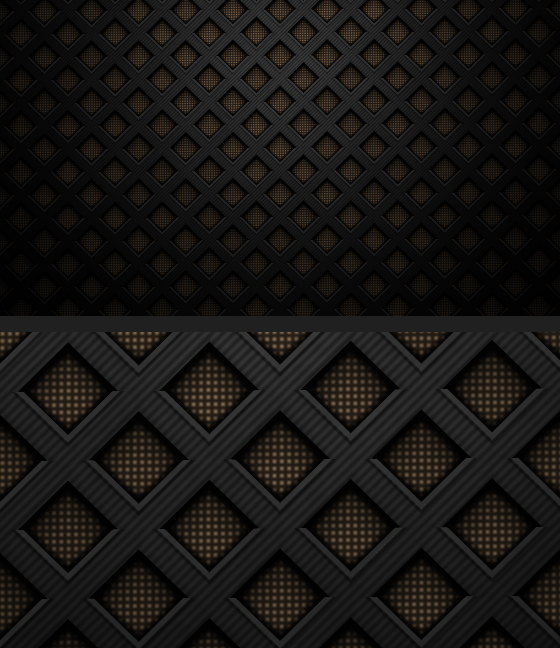
Top: the whole. Bottom: its middle third, enlarged.
Reproduce this pattern procedurally as a WebGL 1 fragment shader.

```glsl
precision highp float;
// Dark diagonal lattice of ribbed bars over a brown woven mesh, lit from the top.
// The plane is turned into diamond cells; each cell layers mesh, shadowed opening,
// bevelled lower edges and bar face by distance from the cell centre.
uniform vec2 u_resolution;

const vec2 CELL = vec2(0.1491, 0.1458);   // repeat size in canvas heights
const vec2 FIRST_HOLE = vec2(0.0, 0.324); // centre of one opening
const float TILT = 0.0062;
const float TAU = 6.2831853;

vec2 hashGradient(vec2 p) {
  float angle = TAU * fract(sin(dot(p, vec2(127.1, 311.7))) * 43758.5);
  return vec2(cos(angle), sin(angle));
}

float gradientNoise(vec2 p) {
  vec2 i = floor(p);
  vec2 f = fract(p);
  vec2 w = f * f * f * (f * (f * 6.0 - 15.0) + 10.0);
  float a = dot(hashGradient(i), f);
  float b = dot(hashGradient(i + vec2(1.0, 0.0)), f - vec2(1.0, 0.0));
  float c = dot(hashGradient(i + vec2(0.0, 1.0)), f - vec2(0.0, 1.0));
  float d = dot(hashGradient(i + vec2(1.0, 1.0)), f - vec2(1.0, 1.0));
  return mix(mix(a, b, w.x), mix(c, d, w.x), w.y);
}

// 1 inside the edge, 0 outside
float inside(float dist, float edge, float blur) {
  return 1.0 - smoothstep(edge - blur, edge + blur, dist);
}

// Sine ridges that fade out when too fine for the pixel grid
float ridges(float x, float pitch, float pixel) {
  float visible = 1.0 - smoothstep(0.35, 0.7, pixel / pitch);
  return 0.5 + 0.5 * visible * sin(TAU * x / pitch);
}

// Wide spotlight around the upper centre
float spotlight(vec2 p) {
  vec2 d = (p - vec2(0.0, 0.34)) / vec2(0.58, 0.60);
  return exp(-dot(d, d));
}

vec3 meshColor(vec2 q, float dist, float pixel) {
  float threads = ridges(q.x, 0.052, pixel) * ridges(q.y, 0.052, pixel);
  vec3 brown = vec3(0.315, 0.252, 0.185) * (0.45 + 1.25 * threads);
  return brown * inside(dist, 0.262, 0.05);
}

vec3 barColor(vec2 diagonal, float dist, float pixel) {
  float rib = ridges(diagonal.y, 0.078, pixel * 1.41);
  float crown = smoothstep(0.33, 0.45, dist);
  return vec3(0.222, 0.223, 0.225) * (0.62 + 0.38 * rib) * (0.85 + 0.15 * crown);
}

void main() {
  vec2 p = (gl_FragCoord.xy - 0.5 * u_resolution) / u_resolution.y;
  float pixel = 1.0 / (u_resolution.y * CELL.y);
  float blur = 0.8 * pixel;

  // Diagonal axes: openings sit at whole numbers
  vec2 q = (p - FIRST_HOLE - vec2(0.0, TILT * p.x)) / CELL;
  vec2 diagonal = vec2(q.x + q.y, q.x - q.y);
  vec2 id = floor(diagonal + 0.5);
  vec2 local = diagonal - id;
  float dist = max(abs(local.x), abs(local.y));

  // Lower sides face the light; upper sides only cast shadow
  float lowerDist = max(-local.x, local.y);
  float upperDist = max(local.x, -local.y);
  float lower = smoothstep(-blur, blur, lowerDist - upperDist);

  float light = spotlight(p);
  float softLight = sqrt(light);
  float wear = 1.0 + 0.12 * gradientNoise(p * 9.0) + 0.08 * gradientNoise(p * 70.0);
  float holeTone = 1.0 + 0.25 * gradientNoise(id * 0.37 + 5.3);

  // Mesh sinks under the shadow of the upper bars
  float roundedDist = mix(dist, length(local) * 0.85, 0.25);
  float shade = 1.0 - 0.4 * smoothstep(0.0, 0.26, upperDist);
  vec3 mesh = meshColor(q, roundedDist, pixel) * shade * holeTone * softLight;
  vec3 color = vec3(0.008) * light + mesh;

  // Bar face, with a larger opening towards the top
  float openingEdge = mix(0.355, 0.315, lower);
  vec3 bar = barColor(diagonal, dist, pixel) * light * wear;
  color = mix(bar, color, inside(dist, openingEdge, blur));

  // Lit bevel along both lower sides, with a dark groove outside it
  float bevel = lower * inside(abs(dist - 0.342), 0.026, blur);
  float groove = lower * inside(abs(dist - 0.388), 0.014, blur);
  color *= 1.0 - 0.35 * groove;
  color = mix(color, vec3(0.23, 0.231, 0.233) * softLight * wear, 0.85 * bevel);

  gl_FragColor = vec4(max(color, 0.0), 1.0);
}
```
